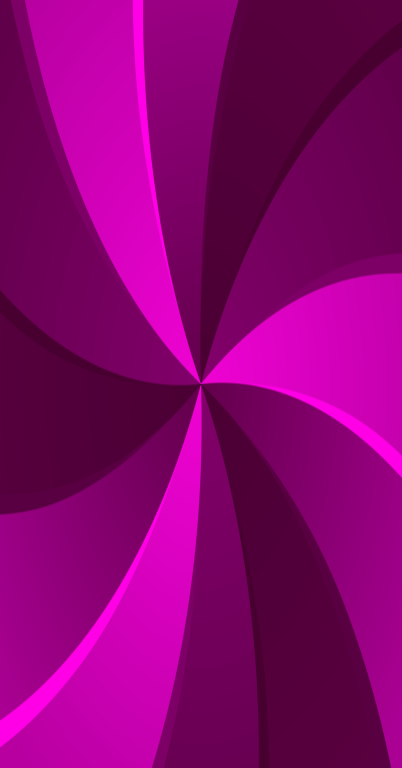
A WebGL 1 fragment shader for this background:

```glsl
precision mediump float;
// Magenta pinwheel of twelve curved blades swirling out from the canvas centre.

uniform vec2 u_resolution;

#define BLADES 12.0
#define TWIST 0.583       // bend of the blades, radians per canvas unit
#define TURN 0.06         // rotation of the whole wheel, radians
#define RIM_WIDTH 0.052   // angular width of the rim along each blade
#define SOFTNESS 0.0035   // edge blur in canvas units
#define REACH 0.66        // radius at which the blade gradients end

const float TAU = 6.2831853;

// Picks one of four values by blade kind: bright, plum, dark, violet.
vec3 pick(float kind, vec3 bright, vec3 plum, vec3 dark, vec3 violet) {
  if (kind < 0.5) return bright;
  if (kind < 1.5) return plum;
  if (kind < 2.5) return dark;
  return violet;
}

// Radial gradient of a blade, from hub to tip.
vec3 bladeColor(float kind, float radius) {
  vec3 hub = pick(kind, vec3(0.94, 0.01, 0.83), vec3(0.51, 0.0, 0.42),
                        vec3(0.29, 0.0, 0.20), vec3(0.38, 0.0, 0.29));
  vec3 tip = pick(kind, vec3(0.72, 0.0, 0.63), vec3(0.38, 0.0, 0.29),
                        vec3(0.35, 0.0, 0.25), vec3(0.67, 0.0, 0.58));
  return mix(hub, tip, clamp(radius / REACH, 0.0, 1.0));
}

// Flat colour of the narrow rim on the clockwise side of a blade.
vec3 rimColor(float kind) {
  return pick(kind, vec3(1.0, 0.0, 0.90), vec3(0.49, 0.0, 0.40),
                    vec3(0.28, 0.0, 0.19), vec3(0.35, 0.0, 0.26));
}

void main() {
  // Each axis spans one unit, so the wheel stretches with the canvas.
  vec2 p = gl_FragCoord.xy / u_resolution - 0.5;
  float radius = max(length(p), 0.0005);

  // Blade index and angle inside the blade, after bending space.
  float span = TAU / BLADES;
  float blur = min(max(SOFTNESS, 1.2 / u_resolution.x) / radius, span);
  float angle = atan(p.y, p.x) + TWIST * radius - TURN + 0.5 * blur;
  float blade = floor(angle / span);
  float local = angle - blade * span;
  float kind = mod(blade, 4.0);

  // Blade body with a rim that tapers towards the hub.
  vec3 color = bladeColor(kind, radius);
  float rimEnd = RIM_WIDTH * smoothstep(-0.1, 0.45, radius);
  float rim = 1.0 - smoothstep(rimEnd, rimEnd + blur, local);
  color = mix(color, rimColor(kind), rim * smoothstep(0.03, 0.22, radius));

  // Soft seam with the neighbouring blade.
  vec3 neighbour = bladeColor(mod(blade - 1.0, 4.0), radius);
  color = mix(neighbour, color, smoothstep(0.0, blur, local));

  gl_FragColor = vec4(color, 1.0);
}
```
